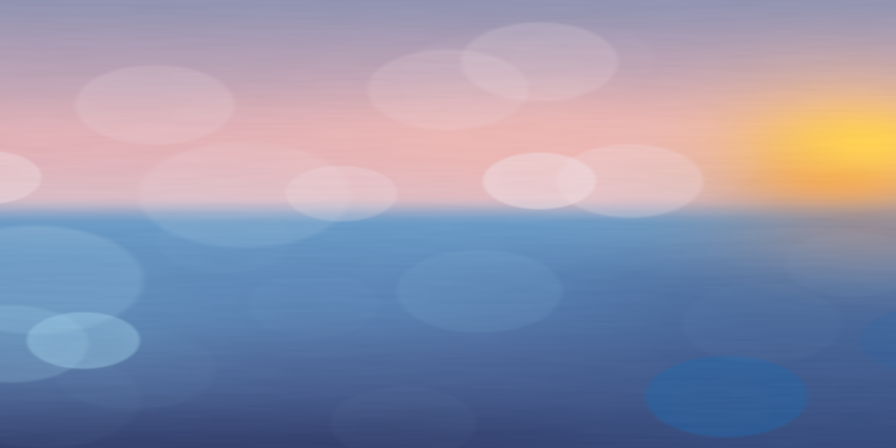
A Shadertoy shader for this background:

```glsl
// Soft-focus sunset over a calm sea: layered vertical gradients meet at a hazy
// horizon, a golden sun glows at the right edge, and translucent bokeh discs
// (circles in normalised canvas space) float above, with fine streaky grain.

float hash(vec2 p) {
    return fract(sin(dot(p, vec2(127.1, 311.7))) * 4375.85);
}

float noise(vec2 p) {
    vec2 cell = floor(p), f = fract(p);
    f = f * f * (3.0 - 2.0 * f);
    return mix(mix(hash(cell), hash(cell + vec2(1, 0)), f.x),
               mix(hash(cell + vec2(0, 1)), hash(cell + vec2(1, 1)), f.x), f.y);
}

// Gaussian falloff around a centre, with separate widths per axis.
float glow(vec2 p, vec2 centre, vec2 width) {
    vec2 d = (p - centre) / width;
    return exp(-dot(d, d));
}

// Soft disc, slightly denser towards its rim.
float bokeh(vec2 p, vec2 centre, float radius) {
    float d = length(p - centre) / radius;
    return (1.0 - smoothstep(0.93, 1.04, d)) * mix(0.82, 1.0, d * d);
}

vec3 skyColor(vec2 p) {
    vec3 sky = mix(vec3(0.85, 0.74, 0.78), vec3(0.88, 0.70, 0.72), smoothstep(0.53, 0.68, p.y));
    sky = mix(sky, vec3(0.71, 0.63, 0.71), smoothstep(0.68, 0.88, p.y));
    sky = mix(sky, vec3(0.57, 0.58, 0.70), smoothstep(0.84, 1.02, p.y));
    // Peach warmth gathers in the middle of the sky.
    return mix(sky, vec3(0.95, 0.73, 0.70), 0.65 * glow(p, vec2(0.62, 0.68), vec2(0.28, 0.13)));
}

vec3 seaColor(vec2 p) {
    vec3 sea = mix(vec3(0.20, 0.25, 0.43), vec3(0.29, 0.38, 0.57), smoothstep(-0.02, 0.17, p.y));
    sea = mix(sea, vec3(0.36, 0.52, 0.71), smoothstep(0.12, 0.36, p.y));
    sea = mix(sea, vec3(0.42, 0.61, 0.78), smoothstep(0.33, 0.53, p.y));
    // Brighter water at the left, duskier water towards the right.
    sea = mix(sea, vec3(0.43, 0.62, 0.77), 0.45 * glow(p, vec2(0.0, 0.30), vec2(0.26, 0.16)));
    float dusk = smoothstep(0.42, 0.9, p.x) * smoothstep(0.52, 0.3, p.y);
    return mix(sea, vec3(0.23, 0.34, 0.54), 0.55 * dusk);
}

vec3 addSun(vec3 color, vec2 p) {
    float above = smoothstep(0.49, 0.60, p.y);
    color = mix(color, vec3(0.61, 0.54, 0.56), 0.85 * glow(p, vec2(0.98, 0.50), vec2(0.18, 0.12)));
    color = mix(color, vec3(0.96, 0.74, 0.52), 0.85 * above * glow(p, vec2(0.96, 0.68), vec2(0.16, 0.16)));
    color = mix(color, vec3(0.94, 0.63, 0.34), 0.90 * above * glow(p, vec2(0.94, 0.60), vec2(0.10, 0.09)));
    return mix(color, vec3(1.0, 0.82, 0.32), 0.95 * glow(p, vec2(0.97, 0.68), vec2(0.11, 0.075)));
}

void mainImage(out vec4 fragColor, in vec2 fragCoord) {
    vec2 p = fragCoord / iResolution.xy;

    // Sea and sky blend through the haze, then the sun warms both.
    vec3 color = mix(seaColor(p), skyColor(p), smoothstep(0.495, 0.565, p.y));
    color = addSun(color, p);

    // Bright discs: centre, radius, opacity.
    vec4 discs[12] = vec4[12](
        vec4(0.173, 0.766, 0.090, 0.20), vec4(0.500, 0.800, 0.091, 0.18),
        vec4(0.602, 0.862, 0.089, 0.20), vec4(-0.013, 0.604, 0.060, 0.42),
        vec4(0.273, 0.565, 0.120, 0.16), vec4(0.381, 0.568, 0.063, 0.28),
        vec4(0.602, 0.596, 0.064, 0.55), vec4(0.703, 0.596, 0.083, 0.30),
        vec4(0.040, 0.375, 0.122, 0.22), vec4(0.093, 0.240, 0.064, 0.45),
        vec4(0.013, 0.232, 0.087, 0.22), vec4(0.535, 0.350, 0.094, 0.10));
    vec3 light = mix(vec3(0.62, 0.80, 0.90), vec3(0.93, 0.86, 0.88), smoothstep(0.42, 0.56, p.y));
    for (int i = 0; i < 12; i++) {
        color = mix(color, light, discs[i].w * bokeh(p, discs[i].xy, discs[i].z));
    }

    // Deep blue discs low on the right, the second cut by the edge.
    for (int i = 0; i < 2; i++) {
        float k = float(i);
        vec2 centre = vec2(0.811 + 0.225 * k, 0.115 + 0.125 * k);
        color = mix(color, vec3(0.15, 0.40, 0.65), (0.55 - 0.3 * k) * bokeh(p, centre, 0.092 - 0.015 * k));
    }

    // Barely visible scattered discs add depth.
    for (int i = 0; i < 10; i++) {
        float k = float(i);
        vec2 centre = vec2((k + 0.5) / 10.0, hash(vec2(k, 3.0)));
        color = mix(color, light, 0.035 * bokeh(p, centre, 0.07 + 0.04 * hash(vec2(k, 8.0))));
    }

    // Fine horizontal streaks.
    color += 0.014 * (noise(p * vec2(24.0, 170.0)) - 0.5);
    fragColor = vec4(clamp(color, 0.0, 1.0), 1.0);
}
```
